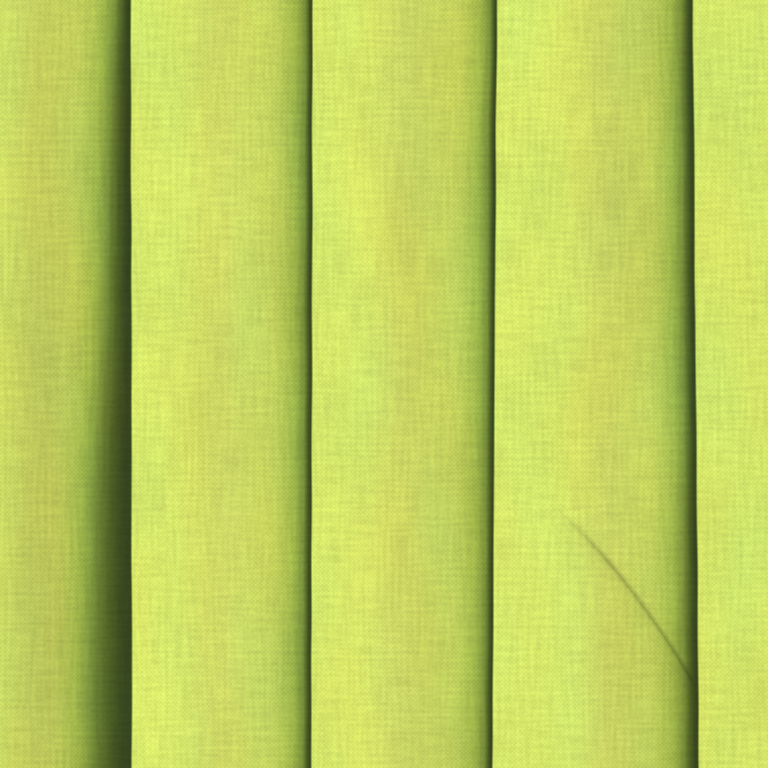
This texture is drawn by a three.js fragment shader. Its source:

```glsl
varying vec2 vUv;

const vec3 LIGHT = vec3(0.84, 0.91, 0.42);
const vec3 DULL = vec3(0.75, 0.81, 0.36);
const vec3 GREEN = vec3(0.60, 0.70, 0.28);
const vec3 MOSS = vec3(0.47, 0.56, 0.23);
const vec3 SHADOW = vec3(0.33, 0.40, 0.15);
const vec3 DEEP = vec3(0.21, 0.27, 0.12);

// One component per fold, from left to right
const vec4 FOLD_X = vec4(0.171, 0.406, 0.644, 0.906);
const vec4 FOLD_LEAN = vec4(-0.001, 0.002, 0.006, -0.008);
const vec4 CORE_TOP = vec4(0.019, 0.009, 0.009, 0.014);
const vec4 CORE_BOTTOM = vec4(0.056, 0.011, 0.010, 0.018);
const vec4 FADE = vec4(0.20, 0.11, 0.14, 0.14);

const float EDGE_SOFT = 0.0018;
const float EDGE_WOBBLE = 0.0012;
const float THREADS = 190.0;
const float WEAVE = 0.022;
const float SLUB = 0.055;
const float MOTTLE = 0.035;
const float CREASE = 0.16;

vec2 hashGradient(vec2 p) {
  float a = 6.2832 * fract(sin(dot(p, vec2(127.1, 311.7))) * 43758.5);
  return vec2(cos(a), sin(a));
}

float gradientNoise(vec2 p) {
  vec2 i = floor(p);
  vec2 f = fract(p);
  vec2 u = f * f * f * (f * (f * 6.0 - 15.0) + 10.0);
  vec2 e = vec2(1.0, 0.0);
  float a = dot(hashGradient(i), f);
  float b = dot(hashGradient(i + e.xy), f - e.xy);
  float c = dot(hashGradient(i + e.yx), f - e.yx);
  float d = dot(hashGradient(i + e.xx), f - e.xx);
  return mix(mix(a, b, u.x), mix(c, d, u.x), u.y);
}

// Cloth colour at distance d left of a fold with a dark core
vec3 pleatShade(float d, float core, float fade) {
  vec3 col = mix(DEEP, SHADOW, smoothstep(0.1, 0.75, d / core));
  col = mix(col, MOSS, smoothstep(0.5, 1.15, d / core));
  col = mix(col, GREEN, smoothstep(core * 0.8, core * 1.2 + 0.014, d));
  col = mix(col, DULL, smoothstep(core, core * 1.2 + 0.045, d));
  return mix(col, LIGHT, smoothstep(core + 0.015, core + fade, d));
}

// Woven threads with uneven slubs in both directions
float cloth(vec2 p) {
  vec2 t = p * THREADS;
  float weave = sin(6.2832 * t.x) * sin(6.2832 * t.y);
  float across = gradientNoise(vec2(p.x * 22.0, p.y * 210.0));
  float along = gradientNoise(vec2(p.x * 210.0, p.y * 16.0) + 37.0);
  float grain = gradientNoise(t * 1.1 + 11.0);
  float mottle = gradientNoise(p * vec2(9.0, 6.0) + 5.0);
  return WEAVE * weave + SLUB * (across + along + 0.8 * grain) + MOTTLE * mottle;
}

// Faint diagonal pucker running into the last fold
float crease(vec2 p) {
  float s = clamp((p.x - 0.71) / 0.2, 0.0, 1.0);
  float y = 0.35 - 0.16 * s - 0.09 * s * s;
  float d = (p.y - y) * 0.65;
  float reach = smoothstep(0.71, 0.80, p.x) * (1.0 - smoothstep(0.895, 0.908, p.x));
  float line = exp(-d * d / 0.000012);
  float below = exp(-abs(d) / 0.02) * step(d, 0.0);
  return reach * (line + 0.35 * below);
}

void main() {
  vec2 p = vUv;
  vec3 col = mix(DULL, LIGHT, 0.85);

  // Pleats overlap from right to left
  for (int k = 0; k < 4; k++) {
    int i = 3 - k;
    float wobble = EDGE_WOBBLE * gradientNoise(vec2(p.y * 9.0, float(i) * 7.3 + 0.5));
    float foldX = FOLD_X[i] + FOLD_LEAN[i] * (p.y - 0.5) + wobble;
    float core = mix(CORE_BOTTOM[i], CORE_TOP[i], p.y);
    core *= 1.0 + 0.25 * gradientNoise(vec2(p.y * 4.0, float(i) * 3.7 + 0.3));
    float d = max(foldX - p.x, 0.0);
    vec3 pleat = pleatShade(d, core, FADE[i]);

    // Slightly duller belly along the middle of the pleat
    float belly = exp(-pow((d - 0.12) / 0.04, 2.0));
    pleat = mix(pleat, pleat * vec3(0.97, 0.94, 0.95), belly);
    float cover = 1.0 - smoothstep(-EDGE_SOFT, EDGE_SOFT, p.x - foldX);
    col = mix(col, pleat, cover);
  }

  col *= 1.0 - CREASE * crease(p);
  col *= 1.0 + cloth(p);

  // Drifting yellow and green tint
  float tint = gradientNoise(p * vec2(14.0, 5.0) + 21.0);
  col *= 1.0 + tint * vec3(0.04, -0.01, -0.06);
  gl_FragColor = vec4(clamp(col, 0.0, 1.0), 1.0);
}
```
